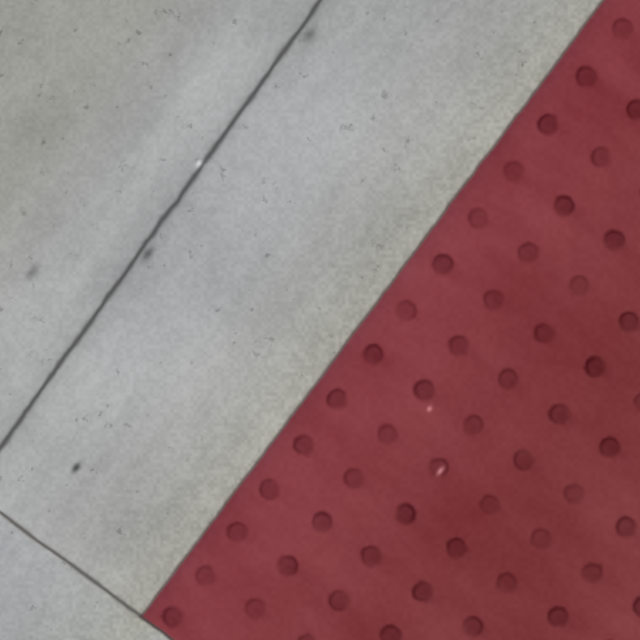
This texture is drawn by a WebGL 2 fragment shader. Its source:

```glsl
#version 300 es
precision highp float;
// Worn concrete slabs with dark joints beside a red studded paving mat.
uniform vec2 u_resolution;
out vec4 fragColor;

#define STUD_RADIUS 0.0185
#define STUD_DARKNESS 0.085
#define STUD_JITTER 0.004
#define PERSPECTIVE 0.005
#define JOINT_WIDTH 0.0042
#define GRAIN 0.085
#define EDGE_WOBBLE 0.004
#define SOFTNESS 0.002

const vec2 MAT_CORNER = vec2(0.2214, 0.0365);
const vec2 MAT_TOP = vec2(0.944, 1.0);
const vec2 STUD_ORIGIN = vec2(0.9727, 0.957);
const vec2 STUD_ALONG = vec2(-0.0579, -0.0758);
const vec2 STUD_ACROSS = vec2(0.0794, -0.0540);

float hash(vec2 p) {
  vec3 q = fract(vec3(p.xyx) * 0.1031);
  q += dot(q, q.yzx + 33.33);
  return fract((q.x + q.y) * q.z);
}

float noise(vec2 p) {
  vec2 i = floor(p), f = fract(p);
  f = f * f * (3.0 - 2.0 * f);
  return mix(mix(hash(i), hash(i + vec2(1, 0)), f.x),
             mix(hash(i + vec2(0, 1)), hash(i + vec2(1, 1)), f.x), f.y);
}

float fbm(vec2 p) {
  float sum = 0.0, amp = 0.5;
  for (int i = 0; i < 4; i++) {
    sum += amp * noise(p);
    p = mat2(1.6, 1.2, -1.2, 1.6) * p + 17.3;
    amp *= 0.5;
  }
  return sum / 0.9375;
}

// Signed distance to the line a-b, positive on its right.
float side(vec2 p, vec2 a, vec2 b) {
  vec2 t = normalize(b - a);
  return dot(p - a, vec2(t.y, -t.x));
}

// Soft elliptical spot stretched along the mat edge.
float spot(vec2 p, vec2 center, vec2 size) {
  vec2 d = p - center;
  d = vec2(dot(d, vec2(0.6, 0.8)), dot(d, vec2(0.8, -0.6))) / size;
  return exp(-dot(d, d));
}

vec2 studCenter(vec2 cell) {
  vec2 jitter = vec2(hash(cell + 31.0), hash(cell + 57.0)) - 0.5;
  return STUD_ORIGIN + STUD_ALONG * (cell.x - PERSPECTIVE * cell.x * cell.x)
       + STUD_ACROSS * cell.y + STUD_JITTER * jitter;
}

// Darkening of the nearest stud: a soft disc with a broken rim.
float studShade(vec2 p) {
  vec2 q = inverse(mat2(STUD_ALONG, STUD_ACROSS)) * (p - STUD_ORIGIN);
  q.x = (1.0 - sqrt(max(1.0 - 4.0 * PERSPECTIVE * q.x, 0.0))) / (2.0 * PERSPECTIVE);
  vec2 cell = floor(q + 0.5);
  if (cell.y < 0.0) return 0.0;
  vec2 d = p - studCenter(cell);
  float r = length(d) + 0.005 * (fbm(p * 85.0) - 0.5);
  float wear = 0.55 + 0.6 * hash(cell + 9.0);
  float angle = 0.6 + 2.6 * hash(cell + 3.0);
  float arc = 0.45 + 0.55 * dot(d / max(length(d), 1e-4), vec2(cos(angle), sin(angle)));
  float disc = 1.0 - smoothstep(0.55, 1.15, r / STUD_RADIUS);
  float rim = exp(-pow((r - 0.76 * STUD_RADIUS) / 0.0034, 2.0));
  float smear = spot(p, studCenter(cell) + vec2(0.012, -0.008), vec2(0.011, 0.022));
  return wear * (0.52 * disc + 0.65 * rim * max(arc, 0.0) + 0.16 * smear);
}

vec3 concrete(vec2 p, float joint, float cross, float edge) {
  float cloud = fbm(p * 5.0) - 0.5;
  float streak = fbm(vec2(dot(p, vec2(0.6, 0.8)) * 9.0, joint * 36.0)) - 0.5;
  float grain = 0.65 * noise(p * 190.0) + 0.35 * noise(p * 85.0 + 40.0) - 0.5;
  float nearEdge = exp(-abs(edge) / 0.085);
  vec3 col = mix(vec3(0.645, 0.648, 0.65), vec3(0.635, 0.63, 0.59), nearEdge);
  col = mix(col, vec3(0.61, 0.61, 0.59), smoothstep(0.08, 0.24, -joint));
  col += 0.03 * spot(p, vec2(0.27, 0.79), vec2(0.25, 0.04));
  col += vec3(0.022, 0.025, 0.032) * spot(p, vec2(0.38, 0.65), vec2(0.28, 0.09));
  col += vec3(0.0, 0.008, 0.014) * smoothstep(0.0, 0.02, cross);
  col += 0.09 * cloud + 0.05 * streak + GRAIN * grain * (0.7 + 0.6 * nearEdge);
  col -= 0.10 * smoothstep(0.73, 0.9, fbm(p * 60.0 + 5.0));
  col -= 0.17 * spot(p, vec2(0.051, 0.575), vec2(0.014, 0.007));
  return col - 0.32 * spot(p, vec2(0.119, 0.269), vec2(0.009, 0.005));
}

vec3 redMat(vec2 p, float edge) {
  float cloud = fbm(p * 6.0 + 8.0) - 0.5;
  float scuff = fbm(vec2(dot(p, vec2(0.8, -0.6)) * 8.0, dot(p, vec2(0.6, 0.8)) * 28.0)) - 0.5;
  vec3 col = mix(vec3(0.525, 0.235, 0.26), vec3(0.495, 0.225, 0.24), smoothstep(0.0, 0.4, edge));
  col = mix(col, vec3(0.46, 0.215, 0.25), 0.8 * exp(-max(edge, 0.0) / 0.014));
  col += 0.07 * cloud + 0.05 * scuff + 0.018 * (noise(p * 150.0) - 0.5);
  col -= STUD_DARKNESS * studShade(p) * vec3(1.75, 1.15, 1.15);
  col += 0.24 * spot(p, vec2(0.671, 0.361), vec2(0.005, 0.004));
  return col + 0.3 * spot(p, vec2(0.688, 0.264), vec2(0.008, 0.004));
}

void main() {
  vec2 p = gl_FragCoord.xy / u_resolution;
  float wobble = EDGE_WOBBLE * (fbm(p * 32.0) - 0.5);
  float edge = side(p, MAT_CORNER, MAT_TOP) + wobble;
  float joint = side(p, vec2(0.0, 0.301), vec2(0.501, 1.0)) + wobble;
  float cross = side(p, vec2(0.0, 0.199), MAT_CORNER) + wobble;

  // Slabs and the joints between them
  vec3 col = concrete(p, joint, cross, edge);
  float rough = 0.75 + 0.5 * noise(p * 65.0);
  float groove = exp(-pow(joint / (JOINT_WIDTH * rough), 2.0));
  float seam = exp(-pow(cross / (0.8 * JOINT_WIDTH * rough), 2.0));
  col *= 1.0 - 0.10 * exp(-abs(joint) / 0.012);
  col = mix(col, vec3(0.31, 0.31, 0.315), 0.85 * groove);
  col = mix(col, vec3(0.33, 0.32, 0.31), 0.78 * seam);

  // Chips caught along the joint
  col += 0.25 * spot(p, vec2(0.312, 0.745), vec2(0.008, 0.005));
  col -= 0.22 * spot(p, vec2(0.231, 0.603), vec2(0.012, 0.006));
  col -= 0.16 * spot(p, vec2(0.483, 0.945), vec2(0.013, 0.008));

  // Mat with its dark shadow line
  float inside = min(edge, -cross);
  col = mix(col, vec3(0.29, 0.21, 0.22), 0.65 * exp(-pow(inside / 0.0035, 2.0)));
  col = mix(col, redMat(p, edge), smoothstep(-SOFTNESS, SOFTNESS, inside - 0.001));
  fragColor = vec4(clamp(col, 0.0, 1.0), 1.0);
}
```
